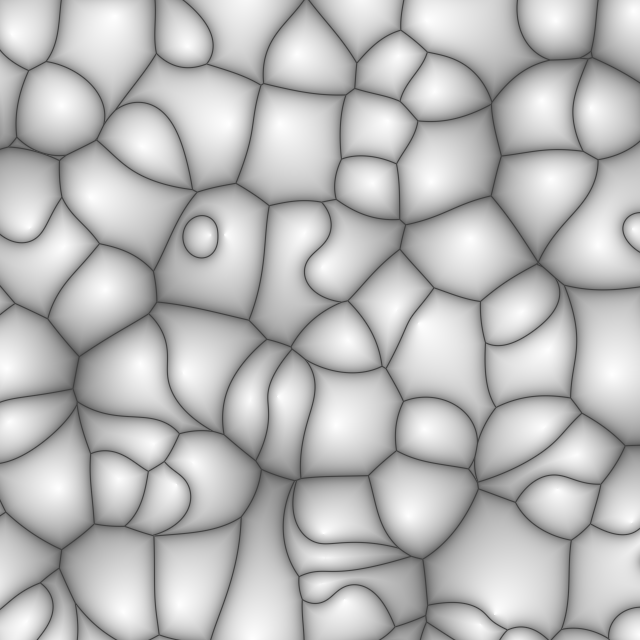
A Shadertoy shader for this pattern:

```glsl
// Draws smooth grey pebble-like cells with curved, thin dark seams between them.

const float CELLS_ACROSS = 7.9;
const int REACH = 3;
const float PEAK_GREY = 1.0;
const float SEAM_GREY = 0.25;

vec2 hash2(vec2 p, float seed) {
    vec2 q = vec2(dot(p, vec2(127.1, 311.7)), dot(p, vec2(269.5, 183.3)));
    return fract(sin(q + seed * 17.3) * 43758.547);
}

// Leaning cone over one seed point: height in x, slope in yz.
// The lean and steepness differ per seed and bend the seams.
vec3 leaningCone(vec2 p, vec2 id) {
    vec2 offset = p - id - hash2(id, 1.0);
    vec2 traits = hash2(id, 2.0);
    float steepness = mix(0.8, 1.3, traits.x);
    float angle = 6.2832 * traits.y;
    float leanAmount = 0.54 * sqrt(hash2(id, 3.0).x);
    vec2 lean = leanAmount * vec2(cos(angle), sin(angle));
    float dist = max(length(offset), 1e-4);
    return vec3(steepness * dist + dot(lean, offset),
                steepness * offset / dist + lean);
}

// Lowest cone height in x, approximate distance to the nearest seam in y.
vec2 curvedCells(vec2 p) {
    vec2 base = floor(p);
    vec2 nearestId = base;
    vec3 nearest = vec3(1e3, 0.0, 0.0);
    for (int j = -REACH; j <= REACH; j++)
    for (int i = -REACH; i <= REACH; i++) {
        vec2 id = base + vec2(i, j);
        vec3 cone = leaningCone(p, id);
        if (cone.x < nearest.x) {
            nearest = cone;
            nearestId = id;
        }
    }

    // Height gap over slope difference gives an even seam width
    float seam = 1e3;
    for (int j = -REACH; j <= REACH; j++)
    for (int i = -REACH; i <= REACH; i++) {
        vec2 id = base + vec2(i, j);
        if (id == nearestId) continue;
        vec3 cone = leaningCone(p, id);
        float slopeGap = max(length(cone.yz - nearest.yz), 0.2);
        seam = min(seam, (cone.x - nearest.x) / slopeGap);
    }
    return vec2(nearest.x, seam);
}

// Bright peak, soft shade beside the seam, then the thin dark seam itself
float cellGrey(float height, float seam) {
    float grey = PEAK_GREY - 0.45 * height;
    grey *= 1.0 - 0.38 * exp(-seam / 0.085);
    return mix(SEAM_GREY, grey, smoothstep(-0.002, 0.015, seam));
}

void mainImage(out vec4 fragColor, in vec2 fragCoord) {
    vec2 uv = fragCoord / iResolution.y;
    vec2 cells = curvedCells(uv * CELLS_ACROSS + 20.0);
    fragColor = vec4(vec3(cellGrey(cells.x, cells.y)), 1.0);
}
```
